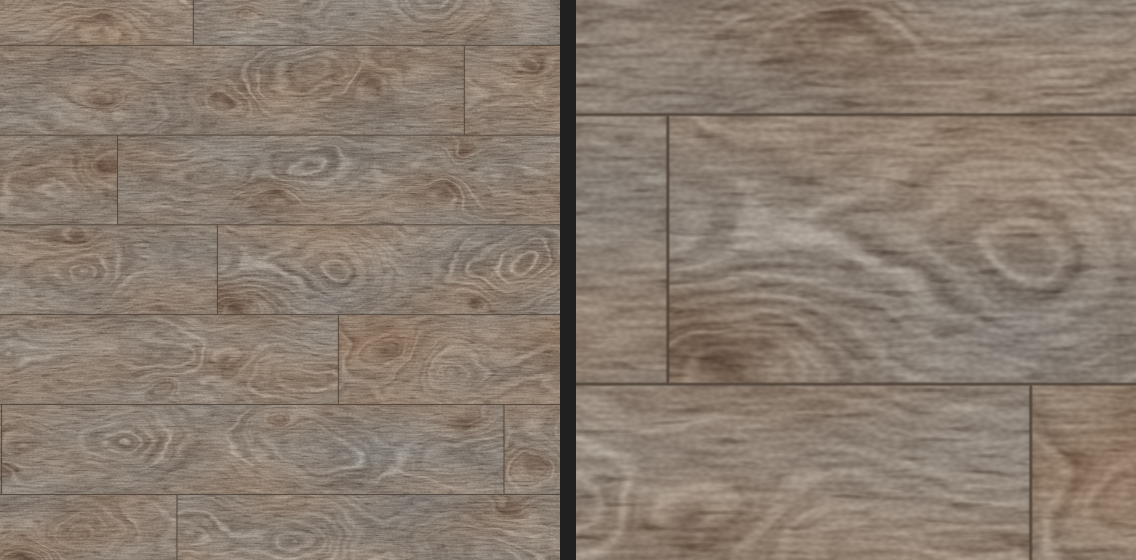
Left: the whole. Right: its middle third, enlarged.
A three.js fragment shader for this texture:

```glsl
// Weathered grey-brown wood planks in staggered rows, with cathedral grain and knots.
varying vec2 vUv;

const float ROW_HEIGHT = 0.1604;
const float FIRST_SEAM = 0.1172;     // height of the lowest full seam
const float PLANK_LENGTH = 0.897;
const float SEAM_HALF_WIDTH = 0.0009;
const float SEAM_SOFTNESS = 0.0008;
const float RINGS = 9.0;             // growth rings per plank height
const float RING_CONTRAST = 0.15;
const float FIBRE_CONTRAST = 0.10;
const int KNOTS = 3;                 // knots per plank

const vec3 WOOD = vec3(0.556, 0.498, 0.445);
const vec3 WARM_SHIFT = vec3(0.020, -0.006, -0.026);
const vec3 KNOT_COLOR = vec3(0.39, 0.31, 0.26);
const vec3 SEAM_COLOR = vec3(0.31, 0.26, 0.22);

vec2 hash2(vec2 p) {
  vec3 q = fract(p.xyx * vec3(0.1031, 0.1030, 0.0973));
  q += dot(q, q.yzx + 33.33);
  return fract((q.xx + q.yz) * q.zy);
}

float cornerSlope(vec2 cell, vec2 offset) {
  float angle = 6.28318 * hash2(cell).x;
  return dot(vec2(cos(angle), sin(angle)), offset);
}

// Gradient noise, roughly -0.6 to 0.6
float noise(vec2 p) {
  vec2 i = floor(p);
  vec2 f = p - i;
  vec2 w = f * f * f * (f * (f * 6.0 - 15.0) + 10.0);
  vec2 e = vec2(1.0, 0.0);
  float low = mix(cornerSlope(i, f), cornerSlope(i + e.xy, f - e.xy), w.x);
  float high = mix(cornerSlope(i + e.yx, f - e.yx), cornerSlope(i + e.xx, f - e.xx), w.x);
  return mix(low, high, w.y);
}

// Position of the end joint in each row, counted from the bottom
float jointOffset(float row) {
  if (row < 0.5) return 0.316;
  if (row < 1.5) return 0.003;
  if (row < 2.5) return 0.604;
  if (row < 3.5) return 0.388;
  if (row < 4.5) return 0.210;
  if (row < 5.5) return 0.829;
  return 0.345;
}

// p is measured in plank heights, along and across the plank
vec3 wood(vec2 p, vec2 id) {
  vec2 seed = 20.0 + 60.0 * hash2(id + 7.3);
  vec2 q = p + seed;

  // Rings of a trunk cut at a depth that wanders along the plank
  float heart = 0.5 + 0.45 * noise(vec2(q.x * 0.45, seed.y + 0.4));
  float depth = 1.3 * noise(vec2(q.x * 0.5, seed.x + 0.37));
  float across = p.y - heart + 0.10 * noise(q * vec2(1.5, 2.5));
  float radius = length(vec2(across, depth));
  radius += 0.07 * noise(q * vec2(3.0, 5.0)) + 0.018 * noise(q * vec2(9.0, 16.0));

  // Knots push the rings outward around them
  float knotCore = 0.0;
  float knotHalo = 0.0;
  for (int k = 0; k < KNOTS; k++) {
    float n = float(k);
    vec2 place = hash2(seed + 3.7 * n);
    float size = mix(0.10, 0.36, hash2(seed + 5.1 * n + 2.0).x);
    vec2 center = vec2((n + place.x) / float(KNOTS) * PLANK_LENGTH / ROW_HEIGHT,
                       mix(0.12, 0.88, place.y));
    vec2 d = (p - center) * vec2(0.75, 1.2);
    d += 0.05 * vec2(noise(q * 4.0), noise(q * 4.0 + 9.5));
    float bump = exp(-dot(d, d) / (size * size));
    radius += 1.3 * size * bump;
    knotHalo = max(knotHalo, bump);
    knotCore = max(knotCore, exp(-dot(d, d) / (0.035 * size)) * smoothstep(0.0, 0.25, size));
  }

  // Pale ring lines, strongest near the heart and the knots
  float wave = 0.5 + 0.5 * cos(6.28318 * RINGS * radius);
  float ring = wave * wave * wave - 0.31;
  float heartBand = exp(-across * across / 0.09);
  float patches = smoothstep(-0.25, 0.35, noise(q * vec2(0.9, 1.7) + 4.2));
  float ringMask = 0.10 + 0.90 * max(heartBand * patches, 0.75 * knotHalo);
  float broken = 0.8 + 0.9 * noise(q * vec2(6.0, 26.0));

  // Fibres, pores and speckle
  float flow = noise(vec2(q.x * 1.6, radius * 28.0 + seed.y));
  float fibre = noise(q * vec2(5.0, 44.0));
  float pores = smoothstep(0.18, 0.5, noise(q * vec2(6.0, 33.0) + 11.3));
  float speckle = noise(q * vec2(34.0, 58.0));

  // Broad weathering and a small shift of tone per plank
  float weather = noise(q * vec2(0.8, 2.2) + 17.1) + 0.5 * noise(q * vec2(2.2, 6.0));
  float warmth = 1.6 * noise(q * vec2(0.7, 1.8) + 31.7) + hash2(id + 3.1).x - 0.5;
  float tone = RING_CONTRAST * ring * ringMask * broken
             + FIBRE_CONTRAST * (0.9 * flow + fibre + 0.6 * speckle)
             + 0.07 * weather - 0.07 * pores
             + 0.025 * (hash2(id + 13.7).y - 0.5) + 0.005;

  vec3 color = WOOD + tone * vec3(1.0, 1.04, 1.02) + WARM_SHIFT * warmth;
  color += WARM_SHIFT * 0.5 * knotHalo - 0.02 * knotHalo;
  return mix(color, KNOT_COLOR + 0.7 * tone, 0.75 * knotCore);
}

void main() {
  // Rows and the planks within them
  float rowPosition = (vUv.y - FIRST_SEAM) / ROW_HEIGHT + 1.0;
  float row = floor(rowPosition);
  float plankPosition = (vUv.x - jointOffset(row)) / PLANK_LENGTH;
  vec2 id = vec2(floor(plankPosition), row);
  vec2 local = fract(vec2(plankPosition, rowPosition));
  vec2 plankSize = vec2(PLANK_LENGTH, ROW_HEIGHT);

  vec3 color = wood(local * plankSize / ROW_HEIGHT, id);

  // Dark seams with a faint shaded edge
  vec2 edge = min(local, 1.0 - local) * plankSize;
  float edgeDistance = min(edge.x, edge.y);
  float seam = 1.0 - smoothstep(SEAM_HALF_WIDTH - SEAM_SOFTNESS,
                                SEAM_HALF_WIDTH + SEAM_SOFTNESS, edgeDistance);
  color *= 1.0 - 0.06 * exp(-edgeDistance / 0.003);
  gl_FragColor = vec4(mix(color, SEAM_COLOR, 0.85 * seam), 1.0);
}
```
